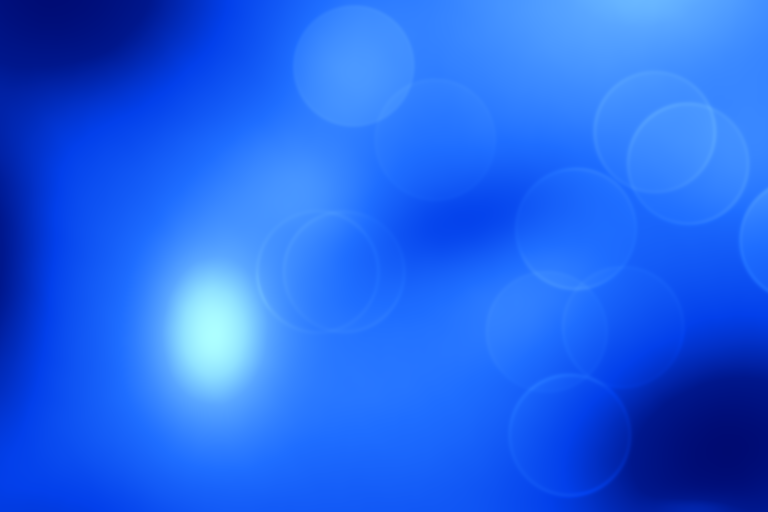
This background is drawn by a WebGL 2 fragment shader. Its source:

```glsl
#version 300 es
precision highp float;

uniform vec2 u_resolution;
out vec4 fragColor;

#define NIGHT vec3(0.00, 0.03, 0.42)
#define NAVY vec3(0.00, 0.09, 0.55)
#define ROYAL vec3(0.01, 0.25, 0.92)
#define AZURE vec3(0.12, 0.43, 1.00)
#define SKY vec3(0.35, 0.65, 1.00)
#define ICE vec3(0.56, 0.88, 1.00)
#define CORE vec3(0.68, 1.00, 1.00)
#define BASE_LEVEL 0.47
#define DISC_RADIUS 0.118
#define RIM_WIDTH 0.005
#define TEXTURE_AMOUNT 0.006

// Pulls the light level toward a target inside a soft, tilted ellipse
float paint(float level, vec2 p, vec2 center, vec2 radii, float tilt, float target) {
    float c = cos(tilt), s = sin(tilt);
    vec2 d = p - center;
    d = vec2(c * d.x + s * d.y, c * d.y - s * d.x) / radii;
    return mix(level, target, exp(-dot(d, d)));
}

// Large blurred lights and shadows
float softLight(vec2 p) {
    float v = BASE_LEVEL;
    // Upper right haze and right edge
    v = paint(v, p, vec2(1.20, 0.98), vec2(0.55, 0.32), 0.0, 0.77);
    v = paint(v, p, vec2(1.46, 0.74), vec2(0.20, 0.17), 0.0, 0.69);
    v = paint(v, p, vec2(1.27, 1.03), vec2(0.18, 0.10), 0.0, 0.84);
    v = paint(v, p, vec2(0.69, 0.87), vec2(0.13, 0.14), 0.0, 0.71);
    // Shadows along the corners and borders
    v = paint(v, p, vec2(0.10, 1.02), vec2(0.30, 0.22), 0.0, 0.05);
    v = paint(v, p, vec2(-0.05, 0.50), vec2(0.14, 0.35), 0.0, 0.15);
    v = paint(v, p, vec2(0.15, -0.03), vec2(0.30, 0.12), 0.0, 0.36);
    // Middle haze with the darker gap above it
    v = paint(v, p, vec2(0.75, 0.25), vec2(0.34, 0.22), 0.0, 0.61);
    v = paint(v, p, vec2(1.00, 0.40), vec2(0.23, 0.13), 0.5, 0.65);
    v = paint(v, p, vec2(0.90, 0.57), vec2(0.19, 0.075), 0.25, 0.41);
    v = paint(v, p, vec2(1.42, 0.12), vec2(0.28, 0.20), 0.25, 0.04);
    v = paint(v, p, vec2(1.35, 0.00), vec2(0.10, 0.03), 0.0, 0.27);
    // Bright lamp: upper plume, halo, core
    v = paint(v, p, vec2(0.57, 0.62), vec2(0.16, 0.14), 0.6, 0.74);
    v = paint(v, p, vec2(0.43, 0.37), vec2(0.20, 0.30), -0.15, 0.75);
    return paint(v, p, vec2(0.415, 0.35), vec2(0.10, 0.14), 0.0, 1.0);
}

// Faint out-of-focus discs: center, fill strength, rim strength
float discs(vec2 p) {
    const vec4 DISCS[11] = vec4[11](
        vec4(0.691, 0.871, 0.045, 0.012), vec4(1.279, 0.742, 0.025, 0.040),
        vec4(1.344, 0.680, 0.030, 0.045), vec4(1.125, 0.553, 0.030, 0.035),
        vec4(1.217, 0.361, 0.015, 0.022), vec4(1.068, 0.352, 0.020, 0.015),
        vec4(1.113, 0.150, 0.020, 0.055), vec4(1.563, 0.531, 0.070, 0.065),
        vec4(0.621, 0.469, -0.010, 0.030), vec4(0.672, 0.469, 0.010, 0.025),
        vec4(0.850, 0.727, 0.018, 0.012));
    float sum = 0.0;
    for (int i = 0; i < 11; i++) {
        vec2 d = p - DISCS[i].xy;
        float edge = length(d) - DISC_RADIUS;
        float inside = 1.0 - smoothstep(-RIM_WIDTH, RIM_WIDTH, edge);
        float rim = exp(-pow(edge / RIM_WIDTH, 2.0));
        float innerGlow = inside * exp(edge / 0.03);
        float uneven = 0.75 + 0.25 * sin(atan(d.y, d.x) * 2.0 + float(i) * 1.7);
        sum += DISCS[i].z * inside + DISCS[i].w * uneven * (rim + 0.25 * innerGlow);
    }
    return sum;
}

// Layered sines for a slight mottling
float mottle(vec2 p) {
    float sum = 0.0, gain = 0.5;
    for (int i = 0; i < 4; i++) {
        sum += gain * sin(p.x * 19.0 + 2.0 * sin(p.y * 13.0)) * sin(p.y * 17.0 + p.x * 5.0);
        p = mat2(1.5, 1.1, -1.1, 1.5) * p + 0.7;
        gain *= 0.6;
    }
    return sum;
}

// Light level to colour, as a chain of linear steps
vec3 ramp(float v) {
    vec3 c = mix(NIGHT, NAVY, clamp(v / 0.2, 0.0, 1.0));
    c = mix(c, ROYAL, clamp((v - 0.2) / 0.2, 0.0, 1.0));
    c = mix(c, AZURE, clamp((v - 0.4) / 0.2, 0.0, 1.0));
    c = mix(c, SKY, clamp((v - 0.6) / 0.2, 0.0, 1.0));
    c = mix(c, ICE, clamp((v - 0.8) / 0.12, 0.0, 1.0));
    return mix(c, CORE, clamp((v - 0.92) / 0.08, 0.0, 1.0));
}

void main() {
    vec2 p = gl_FragCoord.xy / u_resolution.y;
    float level = softLight(p) + discs(p) + TEXTURE_AMOUNT * mottle(p);
    fragColor = vec4(ramp(level), 1.0);
}
```
